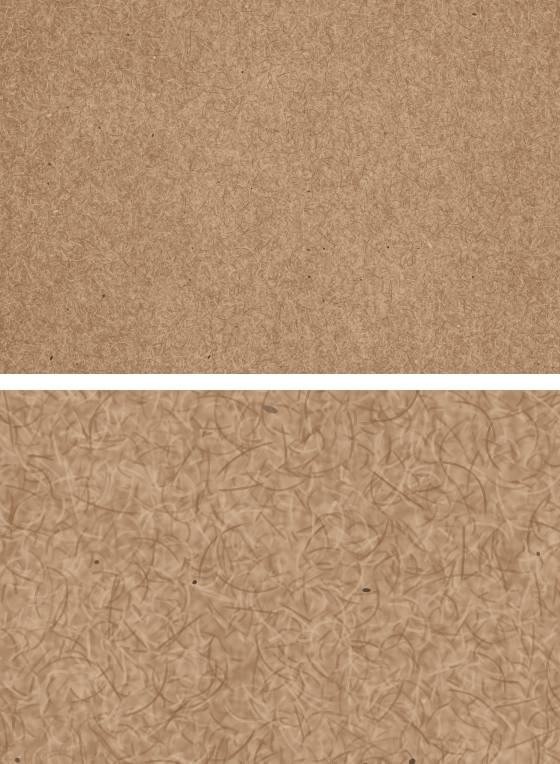
Top, the full canvas; bottom, a detail of the centre.
Write a Shadertoy shader that draws this texture.

```glsl
// Brown kraft paper: a soft uneven light over a mottled, grainy sheet, with
// layers of short curved fibres scattered on jittered grids, then sparse
// dark specks and pale flecks. All lengths are fractions of canvas height.

const vec3 PAPER = vec3(0.715, 0.580, 0.452);
const vec3 DARK_FIBRE = vec3(0.53, 0.365, 0.225);
const vec3 LIGHT_FIBRE = vec3(0.83, 0.725, 0.61);
const vec3 SPECK = vec3(0.27, 0.20, 0.15);
const vec3 FLECK = vec3(0.86, 0.79, 0.69);
const vec3 TONE = vec3(0.84, 1.0, 1.0); // shading shifts red the least

// Four random values for a cell and a layer seed
vec4 hash4(vec2 cell, float seed) {
    vec4 h = fract(vec4(cell, seed, cell.x) * vec4(0.1031, 0.1030, 0.0973, 0.1099));
    h += dot(h, h.wzxy + 33.33);
    return fract((h.xxyz + h.yzzw) * h.zywx);
}

// Smooth value noise, centred on zero
float noise(vec2 p, float seed) {
    vec2 i = floor(p), f = fract(p);
    f = f * f * (3.0 - 2.0 * f);
    float low = mix(hash4(i, seed).x, hash4(i + vec2(1, 0), seed).x, f.x);
    float high = mix(hash4(i + vec2(0, 1), seed).x, hash4(i + vec2(1, 1), seed).x, f.x);
    return mix(low, high, f.y) - 0.5;
}

vec2 rotate(vec2 p, float angle) {
    float c = cos(angle), s = sin(angle);
    return vec2(c * p.x + s * p.y, c * p.y - s * p.x);
}

// Coverage of bent strands, one per grid cell
float fibres(vec2 p, float cells, float halfWidth, float pixel, float seed) {
    vec2 home = floor(p * cells);
    float cover = 0.0;
    for (int y = -1; y <= 1; y++)
    for (int x = -1; x <= 1; x++) {
        vec2 cell = home + vec2(x, y);
        vec4 place = hash4(cell, seed);
        vec4 shape = hash4(cell, seed + 17.0);
        // Angles lean towards the vertical
        float turn = place.z * 2.0 - 1.0;
        float angle = 1.5708 + 1.5708 * turn * mix(0.65, 1.0, abs(turn));
        vec2 q = rotate(p * cells - cell - place.xy, angle);
        float bend = (shape.x - 0.5) * 1.7;
        float halfLength = mix(0.3, 0.85, shape.y);
        float slope = 2.0 * bend * q.x;
        float dist = abs(q.y - bend * q.x * q.x) / sqrt(1.0 + slope * slope) / cells;
        float line = 1.0 - smoothstep(halfWidth - 0.5 * pixel, halfWidth + 0.5 * pixel, dist);
        float ends = 1.0 - smoothstep(0.7 * halfLength, halfLength, abs(q.x));
        cover = max(cover, line * ends * mix(0.3, 1.0, shape.z));
    }
    return cover;
}

// Coverage of rare, slightly stretched spots
float spots(vec2 p, float cells, float share, float radius, float pixel, float seed) {
    vec2 cell = floor(p * cells);
    vec4 place = hash4(cell, seed);
    vec4 shape = hash4(cell, seed + 17.0);
    vec2 q = (p * cells - cell - mix(vec2(0.2), vec2(0.8), place.xy)) / cells;
    q = rotate(q, 6.2832 * shape.x);
    q.x /= mix(1.0, 2.6, shape.y * shape.y);
    float size = radius * mix(0.5, 1.2, shape.z);
    float spot = 1.0 - smoothstep(size - 0.6 * pixel, size + 0.6 * pixel, length(q));
    return spot * step(place.z, share) * mix(0.45, 1.0, shape.w);
}

void mainImage(out vec4 fragColor, in vec2 fragCoord) {
    vec2 uv = fragCoord / iResolution.xy;
    vec2 p = fragCoord / iResolution.y;
    float pixel = 1.0 / iResolution.y;

    // Light falls off from right of centre, most at the left corners
    vec2 away = (uv - vec2(0.58, 0.5)) * vec2(1.0, 0.75);
    float shade = -0.16 * dot(away, away);

    // Broad mottling, faint vertical streaks and fine grain
    shade += 0.025 * noise(p * 7.0, 1.0) + 0.03 * noise(p * 24.0, 2.0);
    shade += 0.03 * noise(p * vec2(70.0, 9.0), 3.0);
    shade += 0.06 * noise(rotate(p, 0.4) * vec2(130.0, 60.0), 4.0);
    shade += 0.12 * noise(rotate(p, 0.7) * 210.0, 5.0);
    vec3 color = PAPER + shade * TONE;

    // Dense short fibres, light and dark
    for (int i = 0; i < 2; i++) {
        float seed = 40.0 + 5.0 * float(i);
        float cells = 46.0 + 9.0 * float(i);
        vec2 shift = vec2(0.37, 0.61) * float(i);
        color = mix(color, DARK_FIBRE, 0.42 * fibres(p + shift, cells, 0.0012, pixel, seed));
        color = mix(color, LIGHT_FIBRE, 0.50 * fibres(p - shift, cells, 0.0013, pixel, seed + 50.0));
    }

    // Longer curled fibres
    color = mix(color, DARK_FIBRE, 0.55 * fibres(p, 23.0, 0.0011, pixel, 160.0));
    color = mix(color, DARK_FIBRE, 0.45 * fibres(rotate(p, 0.5), 29.0, 0.0011, pixel, 170.0));
    color = mix(color, LIGHT_FIBRE, 0.45 * fibres(p, 20.0, 0.0013, pixel, 180.0));

    // Specks and flecks
    color = mix(color, FLECK, 0.8 * spots(p, 11.0, 0.10, 0.0032, pixel, 200.0));
    color = mix(color, SPECK, 0.9 * spots(p, 13.0, 0.16, 0.0026, pixel, 210.0));

    fragColor = vec4(color, 1.0);
}
```
